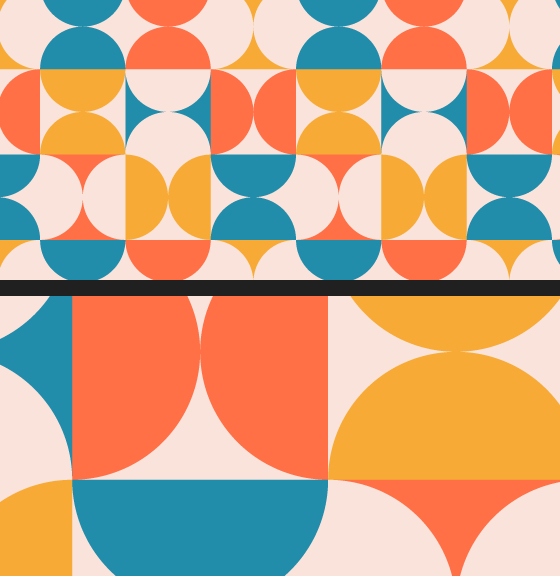
Top, the full canvas; bottom, a detail of the centre.
This pattern is drawn by a Shadertoy shader. Its source:

```glsl
const vec3 CREAM = vec3(0.98, 0.89, 0.86);
const vec3 TEAL = vec3(0.135, 0.55, 0.67);
const vec3 ORANGE = vec3(1.0, 0.44, 0.28);
const vec3 YELLOW = vec3(0.97, 0.67, 0.21);

// Two half discs resting on opposite sides of a unit tile
bool insideHalfDiscs(vec2 local, bool sideways) {
    vec2 q = sideways ? local.yx : local;
    return length(vec2(q.x - 0.5, min(q.y, 1.0 - q.y))) < 0.5;
}

// Three by three block of tiles, rows counted downwards
vec3 tileColor(vec2 p) {
    ivec2 tile = ivec2(mod(floor(p), 3.0));
    bool sideways = (tile.x == 2) != (tile.y == 2);
    bool inverted = tile.x + tile.y == 2;

    // Colours run along the diagonals
    int hue = (tile.x - tile.y + 3) % 3;
    vec3 accent = hue == 0 ? TEAL : hue == 1 ? ORANGE : YELLOW;

    bool filled = insideHalfDiscs(fract(p), sideways) != inverted;
    return filled ? accent : CREAM;
}

void mainImage(out vec4 fragColor, in vec2 fragCoord) {
    const int SAMPLES = 4;
    vec3 sum = vec3(0.0);

    // Average a grid of samples to smooth both arcs and tile edges
    for (int j = 0; j < SAMPLES; j++) {
        for (int i = 0; i < SAMPLES; i++) {
            vec2 offset = (vec2(i, j) + 0.5) / float(SAMPLES) - 0.5;
            vec2 uv = (fragCoord + offset) / iResolution.y;
            vec2 p = vec2(uv.x, 1.0 - uv.y) * 3.282 + vec2(-0.47, 0.188);
            sum += tileColor(p);
        }
    }
    fragColor = vec4(sum / float(SAMPLES * SAMPLES), 1.0);
}
```
